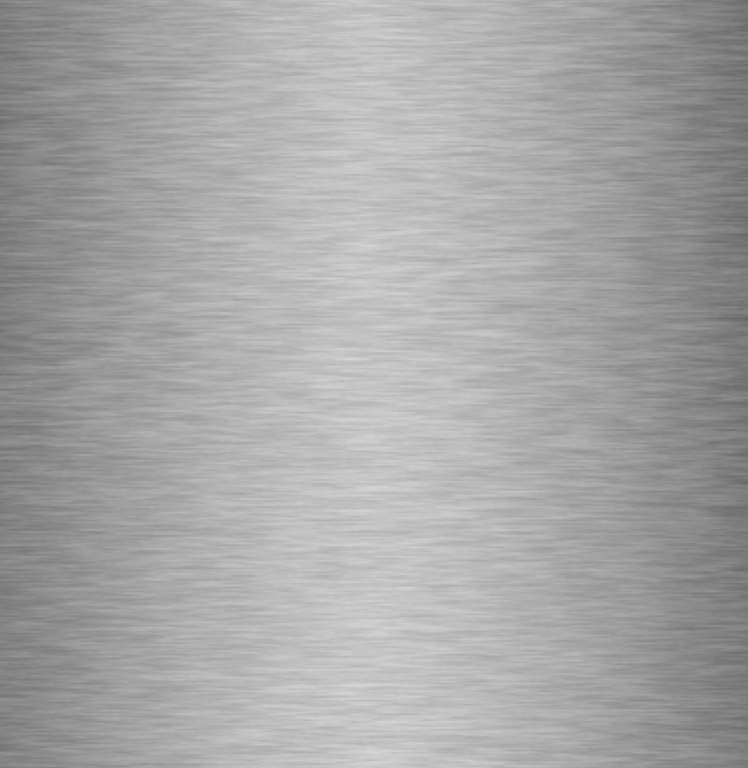
A Shadertoy shader for this texture:

```glsl
// Brushed steel: fine horizontal streaks under a soft vertical band of light.

#define CENTRE_GREY 0.766
#define EDGE_FALLOFF 0.280
#define FALLOFF_POWER 1.45
#define RIGHT_SHADE 0.025
#define TOP_SHADE 0.020
#define STREAK_CONTRAST 0.062
#define STREAK_ROWS 400.0
#define STREAK_COLUMNS 30.0
#define GRAIN_ROWS 500.0
#define GRAIN_COLUMNS 130.0
#define GRAIN_CONTRAST 0.028
#define LAYERS 4

// Integer hash of a lattice cell, 0 to 1
float hash(ivec2 cell, int seed) {
    uint h = uint(cell.x) * 0x9E37u + uint(cell.y) * 0x85EBCA6Bu + uint(seed) * 0xC2B2AE35u;
    h = (h ^ (h >> 16)) * 0x7FEB352Du;
    h = (h ^ (h >> 15)) * 0x846CA68Bu;
    h ^= h >> 16;
    return float(h >> 8) / 16777216.0;
}

// One row of smooth noise, shifted at random so that streak ends never line up
float rowNoise(float x, int row, int seed) {
    x += 16.0 * hash(ivec2(977, row), seed);
    float cell = floor(x);
    float t = smoothstep(0.0, 1.0, x - cell);
    float a = hash(ivec2(int(cell), row), seed);
    float b = hash(ivec2(int(cell) + 1, row), seed);
    return mix(a, b, t) - 0.5;
}

// Streaks blended from row to row
float streakNoise(vec2 p, int seed) {
    float row = floor(p.y);
    float t = smoothstep(0.0, 1.0, p.y - row);
    return mix(rowNoise(p.x, int(row), seed), rowNoise(p.x, int(row) + 1, seed), t);
}

// Layers from thin scratches to broader, fainter ones
float brushing(vec2 uv) {
    float sum = 0.0;
    vec2 scale = vec2(STREAK_COLUMNS, STREAK_ROWS);
    float weight = 1.0;
    for (int i = 0; i < LAYERS; i++) {
        sum += weight * streakNoise(uv * scale, i + 1);
        scale *= vec2(0.82, 0.62);
        weight *= 0.72;
    }
    return sum;
}

// Light that fades from the middle towards both sides
float lighting(vec2 uv) {
    float side = 2.0 * uv.x - 1.0;
    float grey = CENTRE_GREY - EDGE_FALLOFF * pow(abs(side), FALLOFF_POWER);
    return grey - RIGHT_SHADE * 0.5 * side - TOP_SHADE * (uv.y - 0.5);
}

void mainImage(out vec4 fragColor, in vec2 fragCoord) {
    vec2 uv = fragCoord / iResolution.xy;
    float grain = streakNoise(uv * vec2(GRAIN_COLUMNS, GRAIN_ROWS), 9);
    float grey = lighting(uv) + STREAK_CONTRAST * brushing(uv) + GRAIN_CONTRAST * grain;
    fragColor = vec4(vec3(clamp(grey, 0.0, 1.0)), 1.0);
}
```
